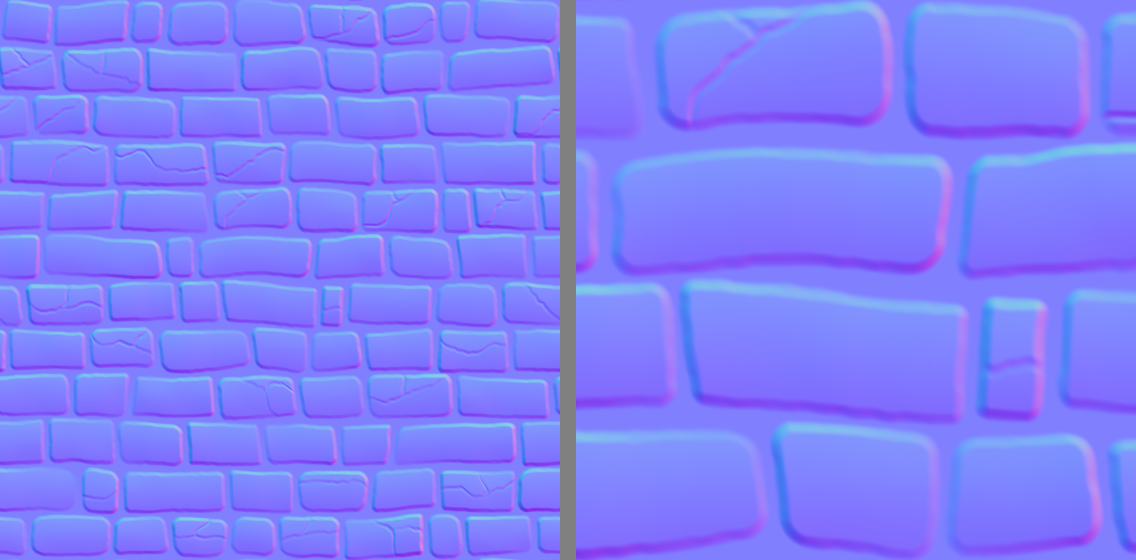
Left: the whole. Right: its middle third, enlarged.
Write a three.js fragment shader that draws this texture map.

```glsl
// Tangent-space normal map of a coursed stone wall: twelve rows of uneven,
// rounded blocks, some of them cracked. A height field is built from jittered
// joints and rounded-box distances; its slope plus a soft bulge is the normal.
varying vec2 vUv;

#define ROWS 12.0          // courses up the canvas
#define MIN_STONES 7.0     // fewest stones per course
#define EXTRA_STONES 3.0   // range of the count
#define JOINT_JITTER 0.68  // spread of joints, in stone widths
#define ROW_WAVE 0.12      // waviness of courses, in rows
#define GAP 0.0014         // least half width of mortar
#define BEVEL 0.0085       // width of the rounded rim
#define RIM_HEIGHT 0.0022  // rise of the rim
#define BULGE 0.2          // slope of the face near top and bottom
#define CRACKED 0.3        // share of cracked stones
#define CRACK_DEPTH 0.001
#define STEP 0.0012        // sampling distance for the slope

vec4 hash4(vec2 p) {
  vec4 q = fract(p.xyxy * vec4(0.1031, 0.1030, 0.0973, 0.1099));
  q += dot(q, q.wzxy + 33.33);
  return fract((q.xxyz + q.yzzw) * q.zywx);
}

// Value noise that wraps after the given number of cells
float valueNoise(vec2 p, vec2 period) {
  vec2 i = floor(p), f = fract(p);
  f = f * f * f * (f * (f * 6.0 - 15.0) + 10.0);
  vec2 a = mod(i, period), b = mod(i + 1.0, period);
  return mix(mix(hash4(a).x, hash4(vec2(b.x, a.y)).x, f.x),
             mix(hash4(vec2(a.x, b.y)).x, hash4(b).x, f.x), f.y);
}

float wrapNoise(vec2 uv, float cells) {
  return valueNoise(uv * cells, vec2(cells)) - 0.5;
}

// Leaning joint at the left of a column, in stone widths
float joint(float col, float row, float count, float v) {
  vec4 h = hash4(vec2(mod(col, count) + 5.0, row + 41.0));
  return col + JOINT_JITTER * (h.x - 0.5) + 0.16 * (h.y - 0.5) * v;
}

// Wandering groove with a side branch; one side of it sits lower
float crackHeight(vec2 p, vec4 h, float seed) {
  float total = 0.0, side = 1.0;
  for (int i = 0; i < 2; i++) {
    float branch = float(i);
    float angle = mix(-0.85, 0.85, h.x) + branch * mix(0.8, 1.7, h.y);
    vec2 dir = vec2(cos(angle), sin(angle));
    float along = dot(p, dir) + 1.0;
    float lane = seed + branch * 7.0;
    float bend = valueNoise(vec2(along * 26.0, lane), vec2(512.0)) - 0.5;
    float chip = valueNoise(vec2(along * 110.0, lane + 3.0), vec2(512.0)) - 0.5;
    float fade = valueNoise(vec2(along * 30.0, lane + 5.0), vec2(512.0));
    float across = dot(p, vec2(-dir.y, dir.x)) + 0.03 * bend + 0.004 * chip
                 + 0.02 * (h.z - 0.5) * (1.0 - branch);
    float groove = 1.0 - smoothstep(0.0, 0.0055, abs(across));
    total -= side * groove * mix(0.3, 1.2, fade);
    total += (1.0 - branch) * 0.7 * smoothstep(-0.005, 0.005, across);
    side = smoothstep(0.0, 0.006, across) * step(0.35, h.w);
  }
  return CRACK_DEPTH * total;
}

// Height of the wall; also yields the upward slope of the bulging face
float wallHeight(vec2 uv, out float bulge) {
  // Course and its local height
  float y = uv.y * ROWS + ROW_WAVE * wrapNoise(uv, 9.0);
  float row = mod(floor(y), ROWS);
  float v = fract(y) - 0.5;

  // Stone within the course
  vec4 course = hash4(vec2(row + 3.0, 71.0));
  float count = MIN_STONES + floor(EXTRA_STONES * course.x);
  float u = fract(uv.x + course.y) * count;
  float col = floor(u);
  if (u < joint(col, row, count, v)) col -= 1.0;
  else if (u > joint(col + 1.0, row, count, v)) col += 1.0;
  float left = joint(col, row, count, v);
  float right = joint(col + 1.0, row, count, v);
  vec2 cell = 0.5 * vec2((right - left) / count, 1.0 / ROWS);
  vec2 p = vec2((u - 0.5 * (left + right)) / count, v / ROWS);
  vec2 id = vec2(mod(col, count), row);
  vec4 shape = hash4(id + 17.0), face = hash4(id + 61.0);

  // Uneven rounded block kept inside its cell
  vec2 border = cell - abs(p);
  float tilt = 0.12 * (shape.x - 0.5);
  vec2 size = cell - GAP - 0.0028 * shape.yz;
  size.y -= 0.4 * abs(tilt) * cell.x;
  p.y += tilt * p.x + 0.003 * (face.x - 0.5);
  float radius = min(mix(0.009, 0.022, shape.w), 0.8 * size.x);
  vec2 q = abs(p) - size + radius;
  float inside = radius - length(max(q, 0.0)) - min(max(q.x, q.y), 0.0);
  inside += 0.0032 * wrapNoise(uv, 30.0) + 0.0012 * wrapNoise(uv, 100.0);
  inside = min(inside, min(border.x, border.y));
  float mask = smoothstep(0.0, BEVEL, inside);

  // Bulging, slightly tipped and worn face
  bulge = BULGE * mask * clamp(p.y / size.y, -1.0, 1.0);
  float h = RIM_HEIGHT + dot(p, 0.04 * (face.yz - 0.5)) + 0.0014 * wrapNoise(uv, 18.0);
  if (face.w < CRACKED) h += crackHeight(p, hash4(id + 97.0), id.x * 13.0 + id.y * 29.0);
  return h * mask;
}

void main() {
  vec2 e = vec2(STEP, 0.0);
  vec4 b;
  vec2 slope = vec2(wallHeight(vUv + e.xy, b.x) - wallHeight(vUv - e.xy, b.y),
                    wallHeight(vUv + e.yx, b.z) - wallHeight(vUv - e.yx, b.w)) / (2.0 * STEP);
  slope.y -= 0.25 * dot(b, vec4(1.0));
  gl_FragColor = vec4(0.5 + 0.5 * normalize(vec3(-slope, 1.0)), 1.0);
}
```
